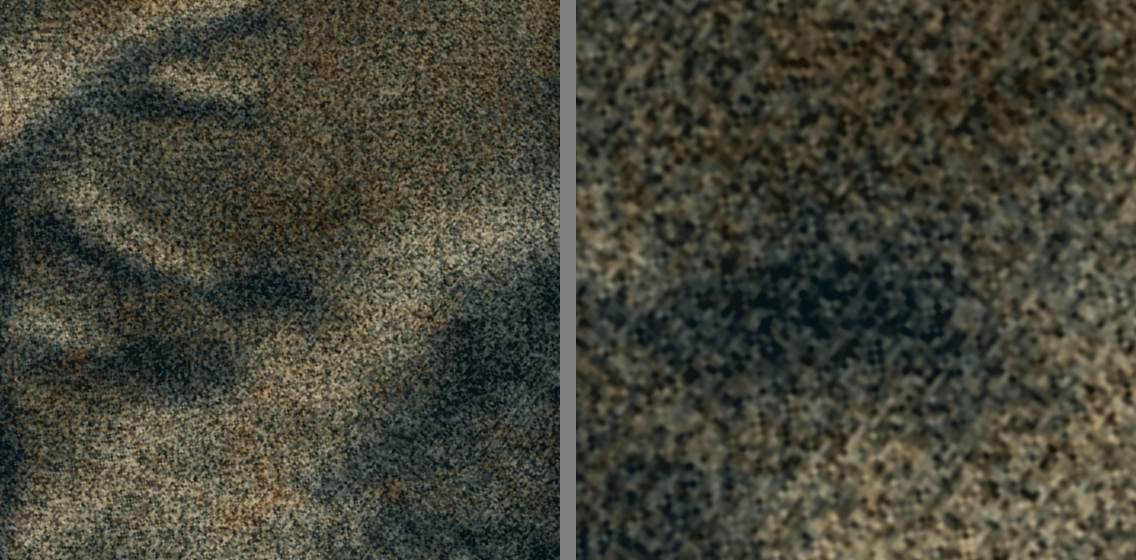
Left, the full canvas; right, a detail of the centre.
This texture is drawn by a Shadertoy shader. Its source:

```glsl
const vec3 SHADOW = vec3(0.055, 0.075, 0.065);
const vec3 STONE = vec3(0.235, 0.240, 0.200);
const vec3 SAND = vec3(0.540, 0.525, 0.440);
const vec3 PALE = vec3(0.730, 0.710, 0.610);
const vec3 WARM_SHIFT = vec3(0.035, 0.002, -0.026);
const vec3 RUST_SHIFT = vec3(0.110, 0.005, -0.050);
const float BASE_TONE = 0.235;
const float BAND_GAIN = 0.17;
const float RIM_GAIN = 0.11;
const float CLOUD_GAIN = 0.16;
const float MOTTLE_GAIN = 0.13;
const float GRAIN_FREQ = 175.0;
const float GRAIN_DARK = 0.36;
const float GRAIN_LIGHT = 0.62;
const float WARP = 0.085;

// Pale drifts: segment ends, then half widths
const int BANDS = 10;
const vec4 BAND[BANDS] = vec4[BANDS](
    vec4(-0.05, 0.76, 0.17, 0.92), vec4(0.17, 0.92, 0.42, 1.03),
    vec4(0.30, 0.88, 0.43, 0.83), vec4(0.13, 0.65, 0.37, 0.49),
    vec4(0.06, 0.41, 0.16, 0.385), vec4(0.05, 0.03, 0.27, 0.21),
    vec4(0.27, 0.21, 0.65, 0.37), vec4(0.65, 0.37, 0.78, 0.56),
    vec4(0.78, 0.56, 1.05, 0.63), vec4(0.30, 0.08, 0.55, 0.10));
const float BAND_WIDTH[BANDS] = float[BANDS](
    0.075, 0.05, 0.035, 0.045, 0.045, 0.07, 0.08, 0.08, 0.07, 0.13);

// Dark rims beside the drifts
const int RIMS = 10;
const vec4 RIM[RIMS] = vec4[RIMS](
    vec4(0.00, 0.69, 0.20, 0.88), vec4(0.20, 0.90, 0.46, 0.97),
    vec4(0.20, 0.83, 0.45, 0.80), vec4(0.08, 0.58, 0.36, 0.47),
    vec4(0.36, 0.47, 0.55, 0.46), vec4(0.05, 0.36, 0.40, 0.33),
    vec4(0.60, 0.13, 0.82, 0.28), vec4(0.82, 0.28, 1.05, 0.48),
    vec4(0.70, 0.08, 1.00, -0.03), vec4(0.00, 0.00, 0.00, 0.70));
const float RIM_WIDTH[RIMS] = float[RIMS](
    0.03, 0.035, 0.03, 0.025, 0.04, 0.06, 0.05, 0.08, 0.04, 0.03);

float hash(vec2 p) {
    return fract(sin(dot(p, vec2(127.1, 311.7))) * 43758.5453);
}

float noise(vec2 p) {
    vec2 i = floor(p), f = fract(p);
    f = f * f * (3.0 - 2.0 * f);
    return mix(mix(hash(i), hash(i + vec2(1, 0)), f.x),
               mix(hash(i + vec2(0, 1)), hash(i + vec2(1, 1)), f.x), f.y);
}

// Centred fractal noise, each octave turned to hide the lattice
float fbm(vec2 p) {
    float sum = 0.0, amp = 0.5;
    for (int i = 0; i < 5; i++) {
        sum += amp * (noise(p) - 0.5);
        p = mat2(1.6, 1.2, -1.2, 1.6) * p + 7.3;
        amp *= 0.5;
    }
    return sum;
}

// Soft stroke around a segment
float stroke(vec2 p, vec4 s, float width) {
    vec2 pa = p - s.xy, ba = s.zw - s.xy;
    float d = length(pa - ba * clamp(dot(pa, ba) / dot(ba, ba), 0.0, 1.0));
    return exp(-d * d / (width * width));
}

vec3 ramp(float t) {
    vec3 c = mix(SHADOW, STONE, smoothstep(0.02, 0.25, t));
    c = mix(c, SAND, clamp((t - 0.22) / 0.30, 0.0, 1.0));
    return mix(c, PALE, clamp((t - 0.52) / 0.22, 0.0, 1.0));
}

void mainImage(out vec4 fragColor, in vec2 fragCoord) {
    vec2 uv = fragCoord / iResolution.y;
    vec2 p = uv + WARP * vec2(fbm(uv * 7.0 + 3.1), fbm(uv * 7.0 + 41.7));

    // Broad relief
    float band = 0.0, rim = 0.0;
    for (int i = 0; i < BANDS; i++) band = max(band, stroke(p, BAND[i], BAND_WIDTH[i]));
    for (int i = 0; i < RIMS; i++) rim = max(rim, stroke(p, RIM[i], RIM_WIDTH[i]));
    float lowerRight = smoothstep(0.1, 0.5, uv.x - uv.y);
    float tone = BASE_TONE + BAND_GAIN * band - RIM_GAIN * rim;
    tone += CLOUD_GAIN * fbm(uv * 5.0 + 11.0);
    tone += MOTTLE_GAIN * (0.5 + lowerRight) * fbm(uv * 24.0 + 5.0);
    tone -= 0.05 * smoothstep(0.93, 1.0, uv.x);

    // Fine grain, stronger on the pale drifts
    vec2 turned = mat2(0.8, 0.6, -0.6, 0.8) * uv;
    float grain = 0.55 * (noise(uv * GRAIN_FREQ) - 0.5)
                + 0.65 * (noise(turned * GRAIN_FREQ * 1.5 + 19.0) - 0.5);
    float strength = mix(GRAIN_DARK, GRAIN_LIGHT, smoothstep(0.15, 0.42, tone));
    vec3 color = ramp(max(tone + grain * strength, 0.0));

    // Brown, teal and rust tints
    float warmth = 0.35 + 2.2 * fbm(uv * 6.0 + 29.0) + 0.4 * band - 1.2 * rim
                 - 0.7 * lowerRight + 1.6 * (noise(turned * 110.0) - 0.5);
    color += WARM_SHIFT * clamp(warmth, -1.0, 1.3);
    float rust = smoothstep(0.12, 0.32, fbm(p * 9.0 + 63.0)) * (0.3 + 0.5 * band)
               + 0.6 * stroke(p, vec4(0.40, 0.06, 0.50, 0.10), 0.03);
    color += RUST_SHIFT * rust * (0.5 + noise(uv * 90.0));

    fragColor = vec4(clamp(color, 0.0, 1.0), 1.0);
}
```
